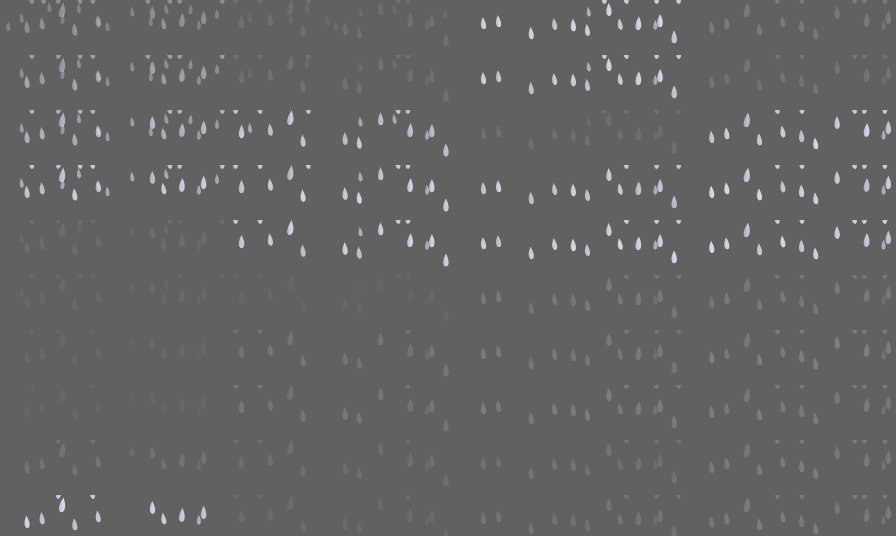
Give the GLSL for this pattern, as a Shadertoy shader.

```glsl
// Rows of small pale teardrops on flat grey, laid out as a grid of frames.
// Every frame repeats one scatter of drops made from layered sines; a fade
// level per frame sets their strength, and frame edges clip the top drops.

const vec2 FRAME = vec2(0.4258, 0.1026);     // frame size, canvas heights
const vec2 DROP = vec2(0.0052, 0.0125);      // half width, half height
const int DROPS = 13;                        // drops across one frame
const int ROWS = 10;
const int COLUMNS = 4;
const float MISSING = 0.10;                  // share of drops left out
const float LEAN = 0.16;                     // greatest slant of a drop
const float SMALL = 0.72;                    // scale of the extra drops
const vec3 GROUND = vec3(0.38);
const vec3 PALE = vec3(0.88, 0.88, 0.92);
const vec3 BLUISH = vec3(0.74, 0.79, 0.93);

// Fade of each frame, one line per column, top to bottom
const float FADE[40] = float[40](
    0.42, 0.55, 0.72, 0.88, 0.10, 0.07, 0.06, 0.05, 0.15, 0.95,
    0.13, 0.14, 0.85, 0.92, 0.92, 0.05, 0.17, 0.18, 0.12, 0.09,
    0.95, 0.92, 0.12, 0.90, 0.95, 0.20, 0.20, 0.23, 0.15, 0.16,
    0.22, 0.16, 0.92, 0.95, 0.95, 0.20, 0.24, 0.22, 0.22, 0.22);

float hash(vec2 p) {
    return fract(sin(dot(p, vec2(12.99, 78.23))) * 4375.85);
}

// Layered sines, about -1 to 1
float wobble(float n, float phase) {
    return 0.6 * sin(n * 2.4 + phase) + 0.4 * sin(n * 5.3 + phase * 1.7);
}

// Coverage of a teardrop, round below and pointed above (q.y points down)
float teardrop(vec2 q, vec2 size, float lean, float pixel) {
    q.x += lean * q.y;
    float t = clamp(0.5 - 0.5 * q.y / size.y, 0.0, 1.0);
    float halfWidth = size.x * 2.6 * sqrt(t) * (1.0 - t);
    float d = max(abs(q.x) - halfWidth, abs(q.y) - size.y);
    return clamp(0.5 - d / pixel, 0.0, 1.0);
}

// Lay one drop over the colour, with a cool tint toward its left side
vec3 layDrop(vec3 color, vec2 q, float scale, float seed, float fade, float pixel) {
    float lean = LEAN * (2.0 * seed - 1.0);
    float cover = teardrop(q, DROP * scale, lean, pixel);
    float side = smoothstep(0.4, -1.0, q.x / DROP.x);
    vec3 tint = mix(PALE, BLUISH, side * (0.3 + 0.7 * seed));
    return mix(color, tint, cover * fade);
}

void mainImage(out vec4 fragColor, in vec2 fragCoord) {
    float pixel = 1.0 / iResolution.y;
    vec2 p = vec2(fragCoord.x, iResolution.y - fragCoord.y) * pixel;
    vec2 frame = floor(p / FRAME);
    vec2 local = p - frame * FRAME;

    int column = int(mod(frame.x, float(COLUMNS)));
    int row = int(mod(frame.y, float(ROWS)));
    float fade = FADE[column * ROWS + row];
    float crowd = max(0.0, 0.9 - 0.3 * float(column) - 0.1 * float(row));

    vec3 color = GROUND;
    for (int i = 0; i < DROPS; i++) {
        float n = float(i);
        float seed = hash(vec2(n, 3.0));
        float slot = (n + 0.5) / float(DROPS);

        // Main drops: same scatter in each frame, a few missing
        vec2 at = FRAME * vec2(slot + 0.022 * wobble(n, 1.0),
                               0.42 + 0.27 * wobble(n, 4.2));
        at.y += 0.004 * sin(frame.x * 2.1 + n);
        float present = step(MISSING, hash(vec2(n, frame.x * 7.0 + 1.0)));
        float strength = fade * (0.8 + 0.2 * hash(frame + n));
        color = layDrop(color, local - at, 0.85 + 0.25 * seed, seed,
                        strength * present, pixel);

        // Extra small drops crowd the upper left frames
        at = FRAME * vec2(slot + 0.03 * wobble(n, 2.6),
                          0.30 + 0.24 * wobble(n, 0.7));
        present = step(hash(vec2(n, 17.0)), crowd);
        color = layDrop(color, local - at, SMALL, seed,
                        0.65 * fade * present, pixel);

        // Drops cut by the top edge, leaving only their round ends
        at = FRAME * vec2(slot + 0.025 * wobble(n, 5.0), 0.0);
        at.y -= 0.0035;
        present = step(hash(vec2(n, frame.x + 29.0)), 0.2 + 0.5 * crowd);
        color = layDrop(color, local - at, 0.85, seed,
                        0.9 * fade * present, pixel);
    }
    fragColor = vec4(color, 1.0);
}
```
